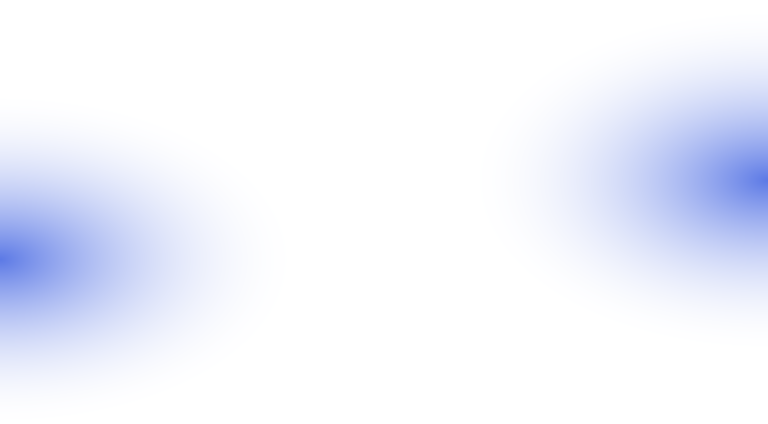
Write a WebGL 2 fragment shader that draws this background.

```glsl
#version 300 es
precision highp float;
// Two soft blue glows on white, one cut by each side edge of the canvas.
// Each glow is an elliptical distance field with a squared falloff,
// and its strength blends the white ground towards blue.

uniform vec2 u_resolution;
out vec4 fragColor;

const vec3 WHITE = vec3(1.0);
const vec3 BLUE = vec3(0.36, 0.475, 0.90);

// Strength of an elliptical glow: 1 at the center, easing to 0 at the rim
float ellipseGlow(vec2 point, vec2 center, vec2 radii) {
    float dist = length((point - center) / radii);
    float falloff = max(1.0 - dist, 0.0);
    return falloff * falloff;
}

// Lay a tint over a base color by the given strength
vec3 addGlow(vec3 base, vec3 tint, float strength) {
    return mix(base, tint, strength);
}

void main() {
    vec2 uv = gl_FragCoord.xy / u_resolution;

    // Lower left and upper right glows, centered on the edges
    float leftGlow = ellipseGlow(uv, vec2(0.0, 0.388), vec2(0.395, 0.402));
    float rightGlow = ellipseGlow(uv, vec2(1.0, 0.575), vec2(0.397, 0.416));

    vec3 color = addGlow(WHITE, BLUE, leftGlow);
    color = addGlow(color, BLUE, rightGlow);
    fragColor = vec4(color, 1.0);
}
```
